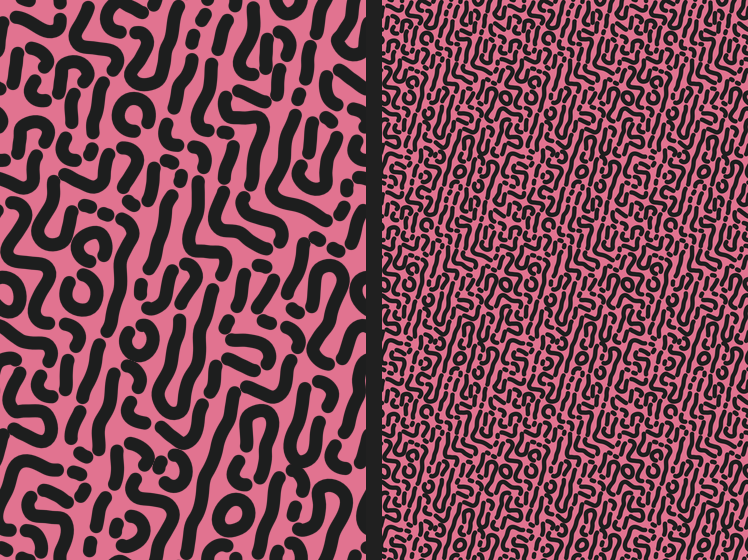
Left, the tile; right, the same tile 3 across and 3 down.
Give the GLSL for this pattern, as a Shadertoy shader.

```glsl
#define JITTER 0.23                // how far lattice corners wander
#define HALF_WIDTH 0.199           // stroke radius in cells
#define BEND 0.26                  // curve handle length
#define SQUARENESS 1.2             // pull of tangents toward the edge normal
#define STEEPNESS 1.07             // preference for upright strokes
#define CUT 0.34                   // part of a curve removed at a broken end
#define BREAK_ROW 0.12             // chance of a break on row edges
#define BREAK_COLUMN 0.48          // chance of a break on column edges
#define SEGMENTS 8
#define INK vec3(0.115, 0.118, 0.118)
#define PINK vec3(0.882, 0.451, 0.565)

// Tilted lattice of whole steps per canvas, so that it wraps on both sides
const mat2 LATTICE = mat2(10, -5, 8, 15);
const mat2 ADJUGATE = mat2(15, 5, -8, 10);
const float CELL_COUNT = 190.0;

float hash(vec2 p) {
    return fract(sin(dot(p, vec2(127.1, 311.7))) * 43758.5453);
}

// Canvas size with the lattice step as unit
vec2 canvasSize() {
    return 17.0 * vec2(iResolution.x / iResolution.y, 1.0);
}

// Same whole-number key for lattice points one canvas apart
vec2 wrapKey(vec2 id, float period) {
    vec2 key = ADJUGATE * id;
    return key - period * floor((key + 0.5) / period);
}

// Jittered lattice corner
vec2 corner(vec2 id) {
    vec2 key = wrapKey(id, CELL_COUNT);
    vec2 shift = 2.0 * vec2(hash(key + 3.7), hash(key + 19.3)) - 1.0;
    return ADJUGATE * (id + JITTER * shift) / CELL_COUNT * canvasSize();
}

// Amount trimmed from curves that meet on the edge between two corners
float edgeCut(vec2 idA, vec2 idB) {
    float chance = idA.y == idB.y ? BREAK_ROW : BREAK_COLUMN;
    return hash(wrapKey(idA + idB, 2.0 * CELL_COUNT) + 41.9) < chance ? CUT : 0.0;
}

// Strokes run along the shorter diagonal of a cell
vec2 cellFlow(vec2 id, out bool steep) {
    vec2 up = corner(id + 1.0) - corner(id);
    vec2 down = corner(id + vec2(1, 0)) - corner(id + vec2(0, 1));
    steep = length(up) < length(down) * STEEPNESS;
    return steep ? up : down;
}

vec2 flowAlong(vec2 id, vec2 normal) {
    bool steep;
    vec2 run = cellFlow(id, steep);
    return dot(run, normal) < 0.0 ? -run : run;
}

// Curve handle at an edge, shared by the cells on both sides
vec2 edgeHandle(vec2 idA, vec2 idB) {
    vec2 along = idB - idA, edge = corner(idB) - corner(idA);
    vec2 across = 0.5 * vec2(-along.y, along.x), middle = 0.5 * (idA + idB);
    vec2 normal = vec2(-edge.y, edge.x);
    vec2 run = flowAlong(floor(middle + across), normal)
             + flowAlong(floor(middle - across), normal);
    return BEND * normalize(run + SQUARENESS * normal);
}

float segmentDistance(vec2 p, vec2 a, vec2 b) {
    vec2 ab = b - a, ap = p - a;
    return length(ap - ab * clamp(dot(ap, ab) / dot(ab, ab), 0.0, 1.0));
}

vec2 bezier(vec2 a, vec2 b, vec2 c, vec2 d, float t) {
    float s = 1.0 - t;
    return s * s * s * a + 3.0 * s * t * (s * b + t * c) + t * t * t * d;
}

// Curve around the middle corner, joining the midpoints of its two edges
float curveDistance(vec2 p, vec2 idPrev, vec2 idMid, vec2 idNext) {
    vec2 mid = corner(idMid);
    vec2 start = 0.5 * (corner(idPrev) + mid), end = 0.5 * (mid + corner(idNext));
    vec2 startHandle = start + edgeHandle(idPrev, idMid);
    vec2 endHandle = end + edgeHandle(idMid, idNext);

    float t0 = edgeCut(idPrev, idMid), t1 = 1.0 - edgeCut(idMid, idNext);
    vec2 last = bezier(start, startHandle, endHandle, end, t0);
    float dist = 1e3;
    for (int i = 1; i <= SEGMENTS; i++) {
        float t = mix(t0, t1, float(i) / float(SEGMENTS));
        vec2 point = bezier(start, startHandle, endHandle, end, t);
        dist = min(dist, segmentDistance(p, last, point));
        last = point;
    }
    return dist;
}

// Two curves per cell, on both sides of its longer diagonal
float cellDistance(vec2 p, vec2 id) {
    vec2 a = id, b = id + vec2(1, 0), c = id + vec2(1, 1), d = id + vec2(0, 1);
    bool steep;
    cellFlow(id, steep);
    return steep
        ? min(curveDistance(p, a, b, c), curveDistance(p, c, d, a))
        : min(curveDistance(p, d, a, b), curveDistance(p, b, c, d));
}

void mainImage(out vec4 fragColor, in vec2 fragCoord) {
    vec2 uv = fragCoord / iResolution.xy, p = uv * canvasSize();
    vec2 cell = floor(LATTICE * uv);
    float pixel = canvasSize().y / iResolution.y, dist = 1e3;
    for (int i = 0; i < 9; i++)
        dist = min(dist, cellDistance(p, cell + vec2(i % 3, i / 3) - 1.0));
    float paper = smoothstep(-0.75 * pixel, 0.75 * pixel, dist - HALF_WIDTH);
    fragColor = vec4(mix(INK, PINK, paper), 1.0);
}
```
